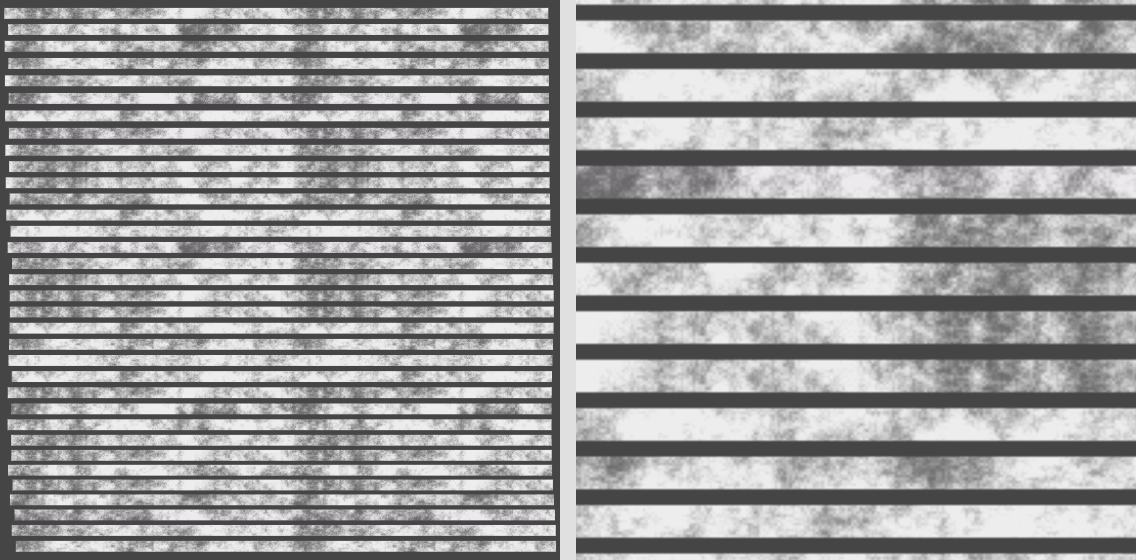
Left, the full canvas; right, a detail of the centre.
Write a three.js fragment shader that draws this pattern.

```glsl
// Thirty-four thin weathered plaster slats on a charcoal ground, with ragged ends.
// Each slat is a box with its own drift and length; its wear is a sideways-tiling
// sum of value noise, cut from one of a dozen strips per slat.

varying vec2 vUv;

float hash(vec2 p) {
  return fract(sin(dot(p, vec2(127.1, 311.7))) * 43758.5453);
}

// Value noise that wraps across after the given number of cells.
float wrappedNoise(vec2 p, float cells) {
  vec2 cell = floor(p);
  vec2 f = fract(p);
  f = f * f * (3.0 - 2.0 * f);
  float left = mod(cell.x, cells);
  float right = mod(cell.x + 1.0, cells);
  return mix(
    mix(hash(vec2(left, cell.y)), hash(vec2(right, cell.y)), f.x),
    mix(hash(vec2(left, cell.y + 1.0)), hash(vec2(right, cell.y + 1.0)), f.x),
    f.y);
}

// Broad stains down to fine grit.
float wear(vec2 p) {
  float sum = 0.0;
  float total = 0.0;
  float weight = 1.0;
  float cells = 9.0;
  for (int octave = 0; octave < 6; octave++) {
    sum += weight * wrappedNoise(p * cells, cells);
    total += weight;
    weight *= 0.8;
    cells *= 2.0;
  }
  return sum / total;
}

// Height of a slat's centre; rows count down from the top.
float slatCentre(float row) {
  float sag = smoothstep(0.5, 9.0, row) * (1.0 - smoothstep(24.0, 33.0, row));
  return 1.0 - (18.2 + 22.15 * row + 11.0 * sag) / 768.0;
}

// Left and right ends of a slat.
vec2 slatEnds(float row) {
  float bulge = (row - 17.5) / 4.0;
  float right = 752.0 + 0.17 * row + 4.5 * exp(-bulge * bulge)
              + 5.0 * smoothstep(27.0, 33.0, row);
  // Every other slat is trimmed, apart from a calm run below the middle.
  float calm = step(16.5, row) - step(21.5, row);
  float swapped = step(21.5, row) - step(26.5, row);
  float trimmed = mod(row + swapped, 2.0) * (1.0 - calm);
  return vec2(right - 746.0 + 5.0 * trimmed, right) / 768.0;
}

void main() {
  float coverage = 0.0;
  float slat = 0.0;

  // Find the slat covering this point.
  for (int i = 0; i < 34; i++) {
    float row = float(i);
    vec2 ends = slatEnds(row);
    vec2 middle = vec2(0.5 * (ends.x + ends.y), slatCentre(row));
    vec2 halfSize = vec2(0.5 * (ends.y - ends.x), 0.0097);
    vec2 outside = abs(vUv - middle) - halfSize;
    float inside = 1.0 - smoothstep(-0.001, 0.001, max(outside.x, outside.y));
    if (inside > coverage) {
      coverage = inside;
      slat = row;
    }
  }

  // Worn plaster, mostly pale with darker stains.
  float strip = floor(12.0 * hash(vec2(slat, 4.7)));
  vec2 surface = vec2(vUv.x, vUv.y - slatCentre(slat) + 0.021 * strip) / 0.503;
  float stain = smoothstep(0.37, 0.8, wear(surface + vec2(0.0, 3.0)));
  vec3 plaster = vec3(mix(0.93, 0.42, stain));
  plaster.g -= 0.012 * step(0.8, hash(vec2(slat, 9.2)));

  gl_FragColor = vec4(mix(vec3(0.27), plaster, coverage), 1.0);
}
```
